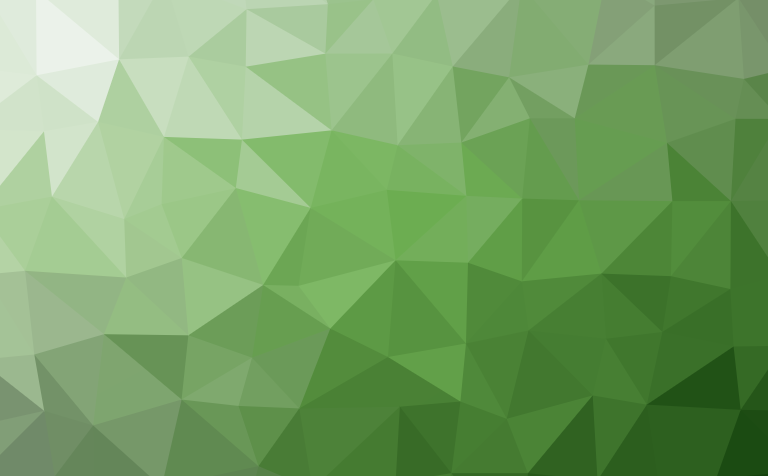
Give the GLSL for this background, as a WebGL 2 fragment shader.

```glsl
#version 300 es
precision highp float;

uniform vec2 u_resolution;
out vec4 fragColor;

vec2 hash2(vec3 k) {
  vec3 h = fract(k * vec3(0.1031, 0.1030, 0.0973) + 0.37);
  h += dot(h, h.yzx + 33.33);
  return fract((h.xx + h.yz) * h.zy);
}

// Lattice corner, moved off its regular place; lengths are in canvas heights
vec2 vertex(vec2 id) {
  vec2 jitter = (hash2(vec3(id + 20.0, 3.0)) - 0.5) * 0.52;
  return vec2(0.084, 0.132) + (id + jitter) * vec2(0.1442, 0.1475);
}

vec3 threeStops(vec3 a, vec3 b, vec3 c, float t) {
  return t < 0.5 ? mix(a, b, t * 2.0) : mix(b, c, t * 2.0 - 1.0);
}

// Pale upper left to deep green lower right, with greyer opposite corners
vec3 meadow(vec2 uv) {
  uv = clamp(uv, 0.0, 1.0);
  vec3 top = threeStops(vec3(0.94, 0.96, 0.94), vec3(0.63, 0.77, 0.58), vec3(0.46, 0.56, 0.41), uv.x);
  vec3 middle = threeStops(vec3(0.71, 0.83, 0.65), vec3(0.44, 0.70, 0.33), vec3(0.27, 0.49, 0.19), uv.x);
  vec3 bottom = threeStops(vec3(0.44, 0.54, 0.41), vec3(0.27, 0.48, 0.19), vec3(0.08, 0.26, 0.05), uv.x);
  return threeStops(bottom, middle, top, uv.y);
}

// Signed distance to the left of the line from a to b
float leftOf(vec2 p, vec2 a, vec2 b) {
  vec2 e = normalize(b - a);
  return e.x * (p.y - a.y) - e.y * (p.x - a.x);
}

// Facet colour in rgb, weighted by its smooth coverage in a
vec4 facet(vec2 p, vec2 a, vec2 b, vec2 c, vec3 key) {
  float inside = min(leftOf(p, a, b), min(leftOf(p, b, c), leftOf(p, c, a)));
  float cover = clamp(inside * u_resolution.y + 0.5, 0.0, 1.0);
  vec2 centre = (a + b + c) / 3.0;
  vec2 uv = centre * vec2(u_resolution.y / u_resolution.x, 1.0);
  vec2 sparkle = (hash2(key) - 0.5) * vec2(0.19, 0.22);
  return vec4(meadow(uv + sparkle), 1.0) * cover;
}

void main() {
  vec2 p = gl_FragCoord.xy / u_resolution.y;
  vec2 home = floor((p - vec2(0.084, 0.132)) / vec2(0.1442, 0.1475));
  vec4 sum = vec4(meadow(gl_FragCoord.xy / u_resolution), 1.0) * 0.001;

  // Displaced cells may reach into their neighbours
  for (int y = -1; y <= 1; y++) {
    for (int x = -1; x <= 1; x++) {
      vec2 id = home + vec2(x, y);
      vec2 a = vertex(id);
      vec2 b = vertex(id + vec2(1.0, 0.0));
      vec2 c = vertex(id + vec2(1.0, 1.0));
      vec2 d = vertex(id + vec2(0.0, 1.0));
      vec3 key = vec3(id + 50.0, 7.0);
      vec3 otherKey = vec3(id + 50.0, 19.0);

      // Split each cell along its shorter diagonal
      if (distance(a, c) < distance(b, d)) {
        sum += facet(p, a, b, c, key) + facet(p, a, c, d, otherKey);
      } else {
        sum += facet(p, a, b, d, key) + facet(p, b, c, d, otherKey);
      }
    }
  }
  fragColor = vec4(sum.rgb / sum.a, 1.0);
}
```
